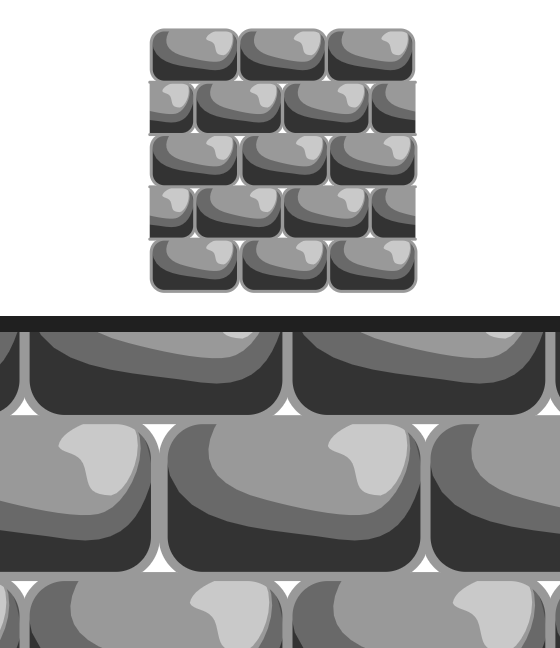
Top, the full canvas; bottom, a detail of the centre.
A WebGL 1 fragment shader for this pattern:

```glsl
precision highp float;
// A square panel of glossy cartoon stones in five staggered courses on white.
// Rounded-box distances place the stones and their grey outlines; each stone
// is shaded in flat tones bounded by closed Bezier curves.

uniform vec2 u_resolution;

// Lengths are in units of 1/432 of the canvas height, with y pointing down.
const vec2 CANVAS = vec2(768.0, 432.0);
const vec2 FIRST_STONE = vec2(210.0, 43.0);   // top left of the first stone
const vec2 STONE_SIZE = vec2(115.2, 67.3);
const vec2 PITCH = vec2(119.8, 71.5);
const float CORNER = 16.0;
const float OUTLINE = 4.1;
const float LATER_SHIFT = 3.0;                // wider first joint in lower courses
const float PANEL_LEFT = 206.0;
const float PANEL_RIGHT = 569.0;

const vec3 WHITE = vec3(1.0);
const vec3 SHINE = vec3(0.79);
const vec3 LIGHT = vec3(0.6);
const vec3 MIDDLE = vec3(0.41);
const vec3 DEEP = vec3(0.31);
const vec3 DARK = vec3(0.2);

float coverage(float dist, float pixel) {
  return clamp(0.5 - dist / pixel, 0.0, 1.0);
}

float roundedBox(vec2 p, vec2 halfSize, float radius) {
  vec2 q = abs(p) - halfSize + radius;
  return length(max(q, 0.0)) + min(max(q.x, q.y), 0.0) - radius;
}

// A path holds the squared distance (x) and the inside/outside sign (y).
void addLine(vec2 p, vec2 a, vec2 b, inout vec2 path) {
  vec2 e = b - a;
  vec2 w = p - a;
  vec2 off = w - e * clamp(dot(w, e) / dot(e, e), 0.0, 1.0);
  path.x = min(path.x, dot(off, off));
  bvec3 side = bvec3(p.y >= a.y, p.y < b.y, e.y * w.x > e.x * w.y);
  if (all(side) || all(not(side))) path.y = -path.y;
}

void addCurve(vec2 p, vec2 a, vec2 b, vec2 c, vec2 d, inout vec2 path) {
  vec2 last = a;
  for (int i = 1; i <= 10; i++) {
    float t = float(i) / 10.0;
    float s = 1.0 - t;
    vec2 next = s * s * s * a + 3.0 * s * t * (s * b + t * c) + t * t * t * d;
    addLine(p, last, next, path);
    last = next;
  }
}

float pathDistance(vec2 path) {
  return sqrt(path.x) * path.y;
}

// Tones of one stone; p is measured from its top left corner.
vec3 stoneColor(vec2 p, float pixel) {
  vec3 color = mix(DARK, DEEP, coverage(max(100.0 - p.x, p.y - 25.0), pixel));

  vec2 body = vec2(1e6, 1.0);
  addCurve(p, vec2(-1, 14), vec2(2, 49), vec2(45, 47), vec2(78, 52.5), body);
  addCurve(p, vec2(78, 52.5), vec2(104, 56), vec2(111, 41), vec2(116, 24), body);
  addCurve(p, vec2(116, 24), vec2(115, 14), vec2(113, 5), vec2(107, -3), body);
  addLine(p, vec2(107, -3), vec2(-2, -3), body);
  addLine(p, vec2(-2, -3), vec2(-1, 14), body);
  color = mix(color, MIDDLE, coverage(pathDistance(body), pixel));

  vec2 face = vec2(1e6, 1.0);
  addCurve(p, vec2(24, -3), vec2(13, 14), vec2(18, 28), vec2(45, 34.5), face);
  addCurve(p, vec2(45, 34.5), vec2(62, 39), vec2(86, 44), vec2(94, 40), face);
  addCurve(p, vec2(94, 40), vec2(106, 35), vec2(117, 10), vec2(106, -3), face);
  addLine(p, vec2(106, -3), vec2(24, -3), face);
  color = mix(color, LIGHT, coverage(pathDistance(face), pixel));

  vec2 shine = vec2(1e6, 1.0);
  addCurve(p, vec2(92, -3), vec2(83, 0), vec2(74, 4), vec2(73, 10), shine);
  addCurve(p, vec2(73, 10), vec2(75, 14), vec2(83, 12), vec2(85, 20), shine);
  addCurve(p, vec2(85, 20), vec2(87, 28), vec2(86, 32), vec2(97, 32.5), shine);
  addCurve(p, vec2(97, 32.5), vec2(105, 31), vec2(115, 9), vec2(105, -3), shine);
  addLine(p, vec2(105, -3), vec2(92, -3), shine);
  return mix(color, SHINE, coverage(pathDistance(shine), pixel));
}

void main() {
  float pixel = CANVAS.y / u_resolution.y;
  vec2 p = (gl_FragCoord.xy - 0.5 * u_resolution) * pixel;
  p = vec2(p.x, -p.y) + 0.5 * CANVAS;

  float panelClip = max(PANEL_LEFT - p.x, p.x - PANEL_RIGHT);
  float fillDist = 1e4;
  float lineDist = 1e4;
  vec2 local = vec2(0.0);

  for (int row = 0; row < 5; row++) {
    float course = float(row);
    float staggered = mod(course, 2.0);
    for (int i = 0; i < 4; i++) {
      if (i == 3 && staggered < 0.5) continue;
      vec2 corner = FIRST_STONE + PITCH * vec2(float(i) - 0.5 * staggered, course);
      if (staggered < 0.5 && row > 0 && i > 0) corner.x += LATER_SHIFT;
      float d = roundedBox(p - corner - 0.5 * STONE_SIZE, 0.5 * STONE_SIZE, CORNER);
      float clip = staggered > 0.5 ? panelClip : -1e4;
      lineDist = min(lineDist, max(d - OUTLINE, clip));
      d = max(d, clip);
      if (d < fillDist) { fillDist = d; local = p - corner; }
    }
    // Round-ended joint below each course but the last
    if (row < 4) {
      float jointY = FIRST_STONE.y + (course + 1.0) * PITCH.y - 0.5 * OUTLINE;
      vec2 toJoint = vec2(max(panelClip, 0.0), p.y - jointY);
      lineDist = min(lineDist, length(toJoint) - 0.5 * OUTLINE);
    }
  }

  vec3 color = mix(WHITE, LIGHT, coverage(lineDist, pixel));
  if (fillDist < pixel) color = mix(color, stoneColor(local, pixel), coverage(fillDist, pixel));
  gl_FragColor = vec4(color, 1.0);
}
```
